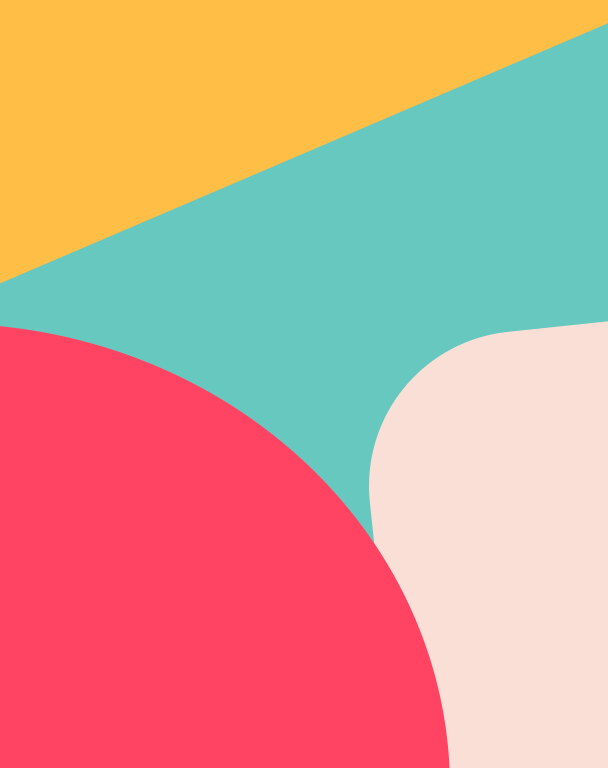
Write a Shadertoy shader that draws this background.

```glsl
// Flat abstract backdrop: amber wedge, teal field, blush rounded panel and coral ellipse.

// Approximate signed distance to an axis-aligned ellipse
float ellipseDistance(vec2 p, vec2 radii) {
    float k = length(p / radii);
    return k * (k - 1.0) / max(length(p / (radii * radii)), 1e-4);
}

// Signed distance to an endless panel with one rounded upper-left corner
float cornerDistance(vec2 p, float radius) {
    vec2 q = vec2(-p.x, p.y);
    return length(max(q, 0.0)) + min(max(q.x, q.y), 0.0) - radius;
}

vec2 rotate(vec2 p, float angle) {
    float c = cos(angle), s = sin(angle);
    return vec2(c * p.x + s * p.y, c * p.y - s * p.x);
}

// One-pixel-wide smooth edge
float coverage(float dist) {
    return clamp(0.5 - dist * iResolution.y, 0.0, 1.0);
}

void mainImage(out vec4 fragColor, in vec2 fragCoord) {
    // Canvas height is one unit
    vec2 p = fragCoord / iResolution.y;

    vec3 amber = vec3(1.0, 0.745, 0.275);
    vec3 teal = vec3(0.404, 0.784, 0.749);
    vec3 blush = vec3(0.98, 0.875, 0.843);
    vec3 coral = vec3(1.0, 0.267, 0.388);

    // Slanted wedge above the field
    float wedge = dot(p - vec2(0.0, 0.631), vec2(0.3934, -0.9194));
    vec3 color = mix(teal, amber, coverage(wedge));

    // Tilted panel at the lower right
    vec2 panel = rotate(p - vec2(0.6823, 0.3672), radians(6.0));
    color = mix(color, blush, coverage(cornerDistance(panel, 0.2018)));

    // Large ellipse over the lower left
    float disc = ellipseDistance(p - vec2(-0.0716, -0.0266), vec2(0.6576, 0.6055));
    color = mix(color, coral, coverage(disc));

    fragColor = vec4(color, 1.0);
}
```
